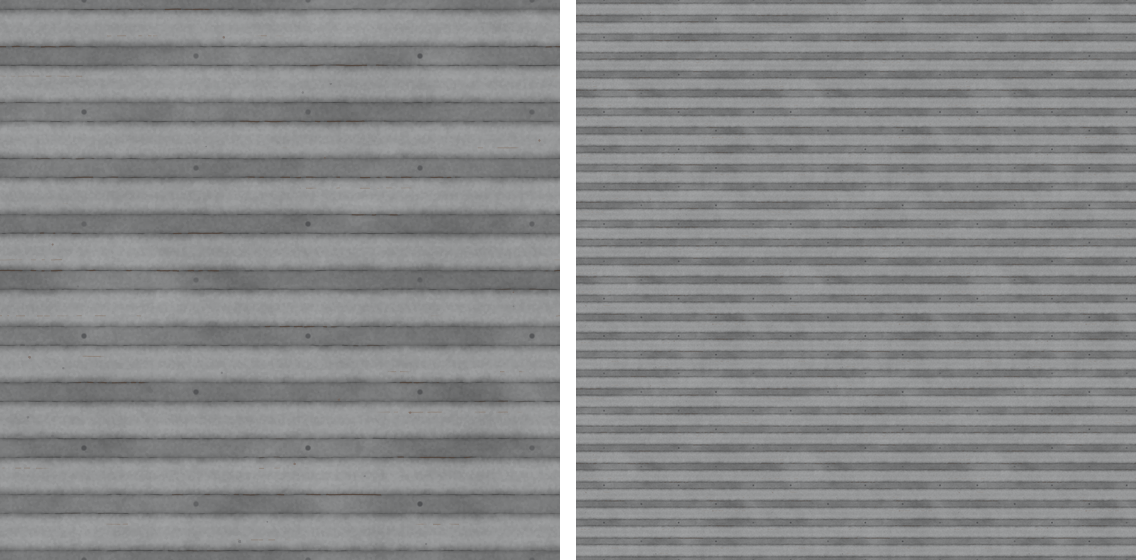
Left, the tile; right, the same tile 3 across and 3 down.
A Shadertoy shader for this texture:

```glsl
vec3 hash3(vec2 p) {
    vec3 q = fract(p.xyx * vec3(0.1031, 0.1030, 0.0973));
    q += dot(q, q.yxz + 33.33);
    return fract((q.xxy + q.yzz) * q.zyx);
}

// Wrapping cellular noise: x = nearest point distance, y = blended cell value, z = nearest cell value
vec3 cells(vec2 uv, vec2 count) {
    vec2 p = uv * count, id = floor(p);
    float nearest = 9.0, nearestValue = 0.0, total = 0.0, weights = 0.0;
    for (int j = -1; j <= 1; j++)
    for (int i = -1; i <= 1; i++) {
        vec2 cell = id + vec2(i, j);
        vec3 h = hash3(mod(cell, count) + 7.0);
        float d = length(cell + h.xy - p);
        float w = exp(-6.0 * d * d);
        total += w * h.z;
        weights += w;
        if (d < nearest) { nearest = d; nearestValue = h.z; }
    }
    return vec3(nearest, total / weights, nearestValue);
}

// Layered smooth blotches, centred on zero
float blotches(vec2 uv, vec2 count) {
    float sum = 0.0, amp = 0.6;
    for (int i = 0; i < 4; i++) {
        sum += amp * (cells(uv, count).y - 0.5);
        count *= 2.0;
        amp *= 0.6;
    }
    return sum;
}

float stroke(float d, float halfWidth, float aa) {
    return 1.0 - smoothstep(halfWidth - aa, halfWidth + aa, abs(d));
}

void mainImage(out vec4 fragColor, in vec2 fragCoord) {
    vec2 uv = fragCoord / iResolution.xy;
    float aa = 8.0 / iResolution.y;
    float v = uv.y * 10.0;
    float row = mod(round(v), 10.0);
    float d = abs(v - round(v));               // distance from the groove centre, in repeats

    float cloud = blotches(uv, vec2(6.0, 8.0));
    float fine = blotches(uv, vec2(48.0, 40.0));
    float grain = cells(uv, vec2(230.0)).y - 0.5;

    // Raised ribs fade into wide soft shadow beside the flat grooves
    float rib = mix(0.405, 0.588, smoothstep(0.12, 0.31, d + 0.035 * fine + 0.03 * cloud));
    rib += 0.016 * exp(-pow((d - 0.37) * 18.0, 2.0)) + 0.04 * cloud;
    float groove = 0.474 - 0.05 * smoothstep(0.09, 0.18, d + 0.04 * fine) + 0.14 * cloud;
    float inRib = smoothstep(0.167 - aa, 0.167 + aa, d);
    float grey = mix(groove, rib, inRib) + 0.026 * fine + 0.036 * grain;
    vec3 color = grey * vec3(0.992, 1.0, 1.006);

    // Faint broken crease on both sides of each groove
    float side = mod(floor(v * 2.0), 20.0);
    vec2 along = vec2(uv.x, (side + 0.5) / 20.0);
    float patchy = cells(along, vec2(7.0, 60.0)).y;
    float dash = cells(along, vec2(110.0, 60.0)).y;
    float crease = stroke(d - 0.167 + 0.015 * fine, 0.009, aa);
    color *= 1.0 - crease * (0.06 + 0.24 * smoothstep(0.3, 0.8, 0.5 * patchy + 0.5 * dash));

    // Rust dashes on the creases and thin streaks on the ribs
    float broken = smoothstep(0.42, 0.6, dash);
    float creaseRust = crease * broken * smoothstep(0.7, 0.84, patchy);
    color = mix(color, vec3(0.34, 0.26, 0.21), 0.7 * creaseRust);
    float streakPatch = cells(along + vec2(0.37, 0.25), vec2(9.0, 60.0)).y;
    float streak = stroke(d - 0.36 + 0.01 * fine, 0.006, aa) * broken;
    color = mix(color, vec3(0.51, 0.42, 0.35), 0.65 * streak * smoothstep(0.78, 0.9, streakPatch));

    // Very sparse rust flecks and dark specks
    vec3 speck = cells(uv, vec2(44.0));
    float fleck = 1.0 - smoothstep(0.03, 0.13, speck.x + 0.12 * fine);
    vec3 fleckColor = mix(vec3(0.40, 0.40, 0.41), vec3(0.43, 0.33, 0.28), step(0.993, speck.z));
    color = mix(color, fleckColor, 0.5 * fleck * step(0.986, speck.z));

    // Bolts, staggered between neighbouring grooves
    float column = floor(uv.x * 5.0);
    vec2 toBolt = vec2(uv.x - (column + 0.75) / 5.0, (v - round(v)) / 10.0);
    float bolt = 1.0 - smoothstep(0.0028, 0.0064, length(toBolt));
    bolt *= 1.0 - mod(column + row, 2.0);
    float strength = 0.4 + 0.5 * hash3(vec2(column, row) + 3.0).x;
    color = mix(color, vec3(0.28, 0.285, 0.295), bolt * strength);

    fragColor = vec4(color, 1.0);
}
```
